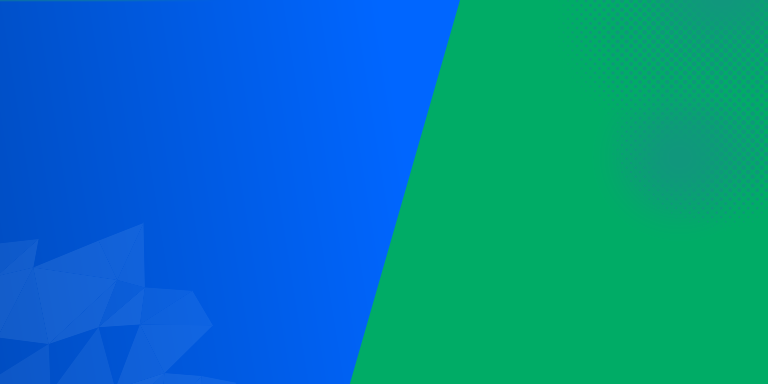
A WebGL 1 fragment shader for this background:

```glsl
precision highp float;
// Blue and green slanted panels with faceted triangles and a soft halftone cloud.
uniform vec2 u_resolution;

const vec3 DEEP_BLUE = vec3(0.0, 0.302, 0.76);
const vec3 BRIGHT_BLUE = vec3(0.0, 0.4, 1.0);
const vec3 GREEN = vec3(0.0, 0.675, 0.4);
const vec3 TEAL = vec3(0.08, 0.57, 0.51);
const vec3 FACET_TINT = vec3(0.75, 0.88, 1.0);
const float FACET_SIZE = 0.13;
const float DOT_PITCH = 0.0166;

float hash(vec2 p) {
  return fract(sin(dot(p, vec2(127.1, 311.7))) * 4375.85);
}

// Signed distance to the line a-b, positive on its left.
float leftOf(vec2 p, vec2 a, vec2 b) {
  vec2 d = normalize(b - a);
  return d.x * (p.y - a.y) - d.y * (p.x - a.x);
}

float triangle(vec2 p, vec2 a, vec2 b, vec2 c, float px) {
  float d = min(leftOf(p, a, b), min(leftOf(p, b, c), leftOf(p, c, a)));
  return smoothstep(-0.5 * px, 0.5 * px, d);
}

// Jittered lattice corner.
vec2 corner(vec2 id) {
  vec2 jitter = vec2(hash(id), hash(id + 17.3)) - 0.5;
  return (id + 0.7 * jitter) * FACET_SIZE;
}

// Opacity of one facet; zero outside the lower left cluster.
float facetAlpha(vec2 center, float seed) {
  float height = center.y + 1.5 * max(center.x - 0.38, 0.0);
  float inside = step(height, 0.41) * step(center.x, 0.58);
  return inside * step(0.34, seed) * (0.025 + 0.09 * seed);
}

float facet(vec2 p, vec2 a, vec2 b, vec2 c, float seed, float px) {
  return triangle(p, a, b, c, px) * facetAlpha((a + b + c) / 3.0, seed);
}

// Each lattice cell is split into two triangles.
float facets(vec2 p, float px) {
  vec2 cell = floor(p / FACET_SIZE);
  float alpha = 0.0;
  for (int j = -1; j <= 1; j++) {
    for (int i = -1; i <= 1; i++) {
      vec2 id = cell + vec2(float(i), float(j));
      vec2 a = corner(id);
      vec2 b = corner(id + vec2(1.0, 0.0));
      vec2 c = corner(id + vec2(1.0, 1.0));
      vec2 d = corner(id + vec2(0.0, 1.0));
      alpha = max(alpha, facet(p, a, b, c, hash(id + 5.1), px));
      alpha = max(alpha, facet(p, a, c, d, hash(id + 9.7), px));
    }
  }
  return alpha;
}

// Soft elliptical blob, 1 at its center and 0 at its rim.
float blob(vec2 p, vec2 center, vec2 radius) {
  return 1.0 - smoothstep(0.0, 1.0, length((p - center) / radius));
}

// Diagonal dot screen whose dots grow with density.
float halftone(vec2 p, float density, float px) {
  vec2 q = vec2(p.x + p.y, p.x - p.y) * 0.7071 / DOT_PITCH;
  float radius = 0.46 * sqrt(density);
  float soft = 0.75 * px / DOT_PITCH;
  float d = length(fract(q) - 0.5);
  return (1.0 - smoothstep(radius - soft, radius + soft, d)) * smoothstep(0.0, 0.25, density);
}

vec3 bluePanel(vec2 p, float px) {
  float t = clamp((p.x + 0.16 * p.y) / 1.15, 0.0, 1.0);
  vec3 color = mix(DEEP_BLUE, BRIGHT_BLUE, t);
  color = mix(color, FACET_TINT, facets(p, px));
  // Faint teal hairline along the top left.
  float hairline = smoothstep(0.994, 1.0, p.y) * (1.0 - smoothstep(0.2, 0.6, p.x));
  return mix(color, TEAL, 0.5 * hairline);
}

vec3 greenPanel(vec2 p, float px) {
  // Dotted cloud.
  float density = blob(p, vec2(1.86, 0.95), vec2(0.5, 0.42));
  density = max(density, blob(p, vec2(1.86, 0.62), vec2(0.34, 0.26)));
  float dots = 0.75 * halftone(p, density, px);
  // Two smooth glows.
  float glow = 0.8 * blob(p, vec2(1.88, 1.0), vec2(0.24, 0.15));
  glow = max(glow, 0.8 * blob(p, vec2(1.77, 0.59), vec2(0.25, 0.24)));
  return mix(GREEN, TEAL, max(dots, glow));
}

void main() {
  vec2 p = gl_FragCoord.xy / u_resolution.y;
  p.x *= 2.0 * u_resolution.y / u_resolution.x;
  float px = 1.0 / u_resolution.y;
  // Slanted border between the panels.
  float border = leftOf(p, vec2(0.911, 0.0), vec2(1.198, 1.0));
  float blueSide = smoothstep(-0.7 * px, 0.7 * px, border);
  gl_FragColor = vec4(mix(greenPanel(p, px), bluePanel(p, px), blueSide), 1.0);
}
```
